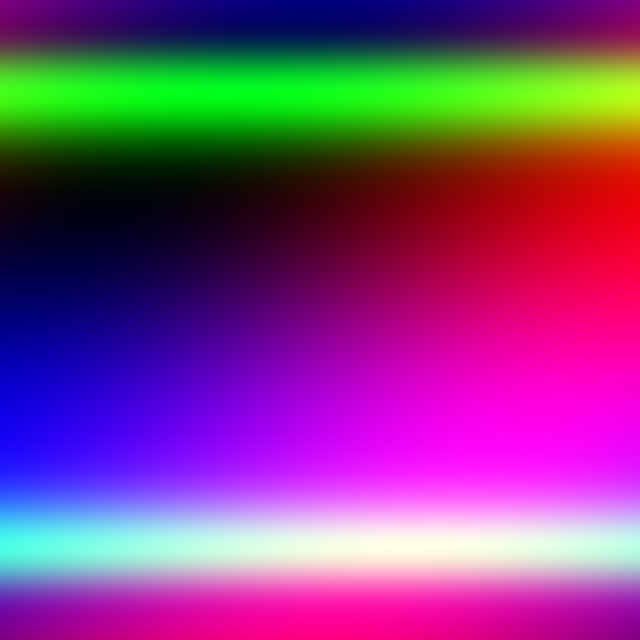
Give the GLSL for this background, as a WebGL 1 fragment shader.

```glsl
precision highp float;
// Smooth spectral gradient: a diagonal red wave and a vertical blue wave
// blend into magenta, crossed by two soft horizontal bands of green light.
// Each colour channel is one periodic formula over the unit canvas.

uniform vec2 u_resolution;

const float PI = 3.14159;
const float BAND_SHARPNESS = 5.0;

// Sine wave remapped to the 0..1 range
float wave(float phase) {
  return 0.5 + 0.5 * sin(phase);
}

// Twin bands mirrored about the middle, steeper on their outer sides
float mirroredBands(float height, float sharpness) {
  float offset = 2.0 * height - 1.0;
  return pow(max(sin(PI * offset * offset), 0.0), sharpness);
}

void main() {
  vec2 uv = gl_FragCoord.xy / u_resolution;

  float red = wave(PI * (uv.x - uv.y));
  float green = mirroredBands(uv.y, BAND_SHARPNESS);
  float blue = wave(2.0 * PI * uv.y);

  gl_FragColor = vec4(red, green, blue, 1.0);
}
```
